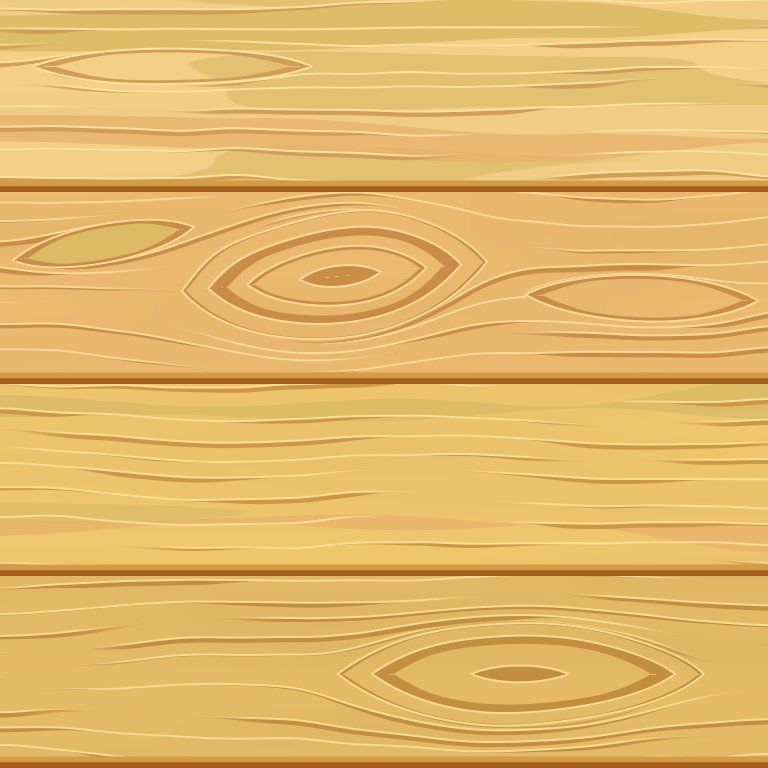
Give the GLSL for this texture, as a WebGL 1 fragment shader.

```glsl
precision highp float;
// Four stacked wooden planks with embossed grain lines and oval knots.
uniform vec2 u_resolution;

float hash(vec2 p) {
  vec3 q = fract(p.xyx * 0.1031);
  q += dot(q, q.yzx + 33.33);
  return fract((q.x + q.y) * q.z);
}

float noise(vec2 p) {
  vec2 i = floor(p), f = fract(p);
  f = f * f * (3.0 - 2.0 * f);
  return mix(mix(hash(i), hash(i + vec2(1, 0)), f.x),
             mix(hash(i + vec2(0, 1)), hash(i + vec2(1, 1)), f.x), f.y);
}

// Antialiased coverage of a signed distance (negative is inside).
float cover(float d) { return clamp(0.5 - d * u_resolution.y, 0.0, 1.0); }

// Knot centre and radii: x across the canvas, y across one plank.
vec4 knot(int i) {
  if (i == 0) return vec4(0.222, 0.655, 0.180, 0.095);
  if (i == 1) return vec4(0.134, 0.730, 0.115, 0.100);
  if (i == 2) return vec4(0.434, 0.560, 0.200, 0.330);
  if (i == 3) return vec4(0.836, 0.450, 0.153, 0.120);
  return vec4(0.673, 0.490, 0.240, 0.270);
}

float knotRow(int i) { return i == 0 ? 3.0 : (i == 4 ? 0.0 : 2.0); }

// Height above the tilted knot axis, and lens-shaped radius (1 on the rim).
vec2 knotField(vec2 p, vec4 k, float row) {
  vec2 d = p - k.xy;
  if (row == 2.0) d.y -= (0.9 - 1.2 * k.x) * d.x;
  vec2 q = abs(d / k.zw);
  return vec2(d.y, mix(length(q), q.y + q.x * q.x, 0.5));
}

// Grain level: wavering plank height, parted around the knots.
float grain(vec2 p, float row) {
  float g = p.y + 0.11 * (noise(vec2(p.x * 3.5, p.y * 1.6 + row * 7.0)) - 0.5)
          + 0.025 * (noise(vec2(p.x * 13.0, p.y * 3.0 + row * 5.0)) - 0.5);
  for (int i = 0; i < 5; i++) {
    if (knotRow(i) != row) continue;
    vec2 f = knotField(p, knot(i), row);
    g -= f.x / pow(max(f.y, 1.0), 4.0);
  }
  return g;
}

// Pale ridge at s = 0 with a shadow of width w on its negative side.
vec3 stroke(vec3 c, vec3 shade, vec3 ridge, float s, float w, float fade) {
  c = mix(c, shade, fade * cover(max(s, -s - w)));
  return mix(c, ridge, fade * cover(abs(s) - 0.0013 * fade));
}

void main() {
  vec2 uv = gl_FragCoord.xy / u_resolution;
  float row = floor(uv.y * 4.0);
  vec2 p = vec2(uv.x, fract(uv.y * 4.0));
  vec2 ex = vec2(0.001, 0.0), ey = vec2(0.0, 0.004);

  // Plank base colours
  vec3 base = vec3(0.885, 0.725, 0.395);
  if (row == 1.0) base = vec3(0.925, 0.770, 0.420);
  if (row == 2.0) base = vec3(0.910, 0.720, 0.430);
  if (row == 3.0) base = vec3(0.945, 0.805, 0.525);
  vec3 olive = vec3(0.86, 0.735, 0.40);
  vec3 orange = vec3(0.91, 0.70, 0.42);
  vec3 shade = base * vec3(0.87, 0.77, 0.65);
  vec3 ridge = mix(base, vec3(1.0, 0.93, 0.68), 0.65);
  vec3 c = base * (0.985 + 0.03 * noise(p * vec2(2.0, 5.0) + row * 11.0));

  // Flat olive and orange stains on alternate planks
  if (mod(row, 2.0) == 1.0) {
    float wave = noise(vec2(p.x * 3.0, row * 9.0));
    float spread = noise(vec2(p.x * 4.0 + 20.0, row * 5.0));
    float blot = noise(p * vec2(2.5, 6.0) + row * 13.0);
    c = mix(c, olive, 0.7 * cover((0.80 - blot) * 0.1));
    c = mix(c, olive, 0.9 * cover((abs(p.y - 0.82 - 0.1 * wave) - 0.13 * spread) * 0.25));
    c = mix(c, orange, 0.8 * cover((abs(p.y - 0.34 + 0.14 * wave) - 0.11 * spread + 0.01) * 0.25));
  }

  // Tapering grain lines, kept outside the knots
  float clear = 1.0;
  for (int i = 0; i < 5; i++)
    if (knotRow(i) == row) clear *= smoothstep(0.99, 1.06, knotField(p, knot(i), row).y);
  float g = grain(p, row);
  vec2 slope = vec2(grain(p + ex, row) - g, grain(p + ey, row) - g) / 0.001;
  float steep = max(length(slope), 1.5);
  for (int i = 0; i < 9; i++) {
    float n = float(i);
    float t = p.x * (0.75 + 0.5 * hash(vec2(n, row + 3.0))) + hash(vec2(n + 17.0, row));
    vec2 id = vec2(n + 10.0 * floor(t), row * 3.0 + 5.0);
    t = fract(t);
    float level = (n + 0.75 + 0.5 * (hash(id) - 0.5)) / 9.0
                + 0.06 * (t - 0.5) * (hash(id + 31.0) - 0.5);
    float taper = smoothstep(0.02, 0.14, t) * (1.0 - smoothstep(0.84, 0.98, t));
    float w = 0.001 + 0.006 * smoothstep(0.35, 0.85, noise(vec2(p.x * 5.0, n * 3.0 + row * 37.0)));
    c = stroke(c, shade, ridge, (g - level) / steep, w * taper, taper * clear);
  }

  // Knots: nested rings, heavier at the tips, around a dark core
  for (int i = 0; i < 5; i++) {
    if (knotRow(i) != row) continue;
    vec4 k = knot(i);
    float d = knotField(p, k, row).y;
    vec2 dd = vec2(knotField(p + ex, k, row).y, knotField(p + ey, k, row).y) - d;
    float scale = 0.001 / max(length(dd), 0.0005);
    d += 0.12 * (noise(p * vec2(8.0, 4.0) + row) - 0.5);
    float tip = 1.0 + 1.2 * smoothstep(0.4, 1.0, abs(p.x - k.x) / k.z);
    bool large = k.w > 0.2;
    if (i == 1) c = mix(c, olive, cover((d - 0.9) * scale));
    c = stroke(c, shade, ridge, (d - 1.0) * scale, (large ? 0.002 : 0.005) * tip, 1.0);
    if (large) {
      c = stroke(c, shade, ridge, (d - 0.76) * scale, 0.011 * tip, 1.0);
      if (row == 2.0) c = stroke(c, shade, ridge, (d - 0.47) * scale, 0.005 * tip, 1.0);
      c = stroke(c, shade, ridge, (d - 0.17) * scale, 0.03, 1.0);
    }
  }

  // Bevel and dark seam along the lower edge of each plank
  c = mix(c, vec3(0.83, 0.61, 0.27), cover((p.y - 0.060) * 0.25));
  c = mix(c, vec3(0.64, 0.37, 0.11), cover((p.y - 0.030) * 0.25));
  gl_FragColor = vec4(c, 1.0);
}
```
